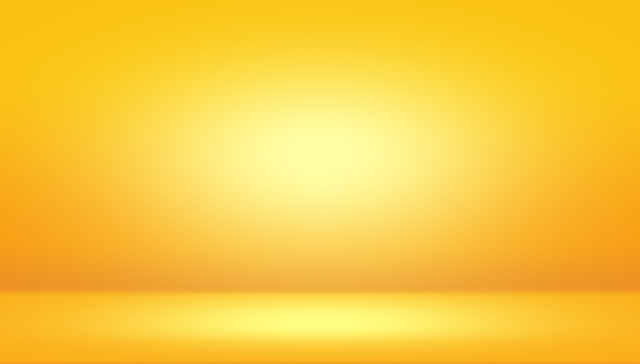
A Shadertoy shader for this background:

```glsl
#define HORIZON 0.197
#define HORIZON_BLUR 0.013
#define WALL_LIGHT vec2(0.5, 0.578)
#define FLOOR_LIGHT vec2(0.5, 0.114)
#define LIGHT_WIDTH 0.34
#define WALL_REACH vec2(0.34, 0.28)
#define FLOOR_REACH vec2(0.075, 0.088)
#define GRAIN 0.004

const vec3 GOLD = vec3(0.98, 0.75, 0.06);
const vec3 AMBER = vec3(0.97, 0.60, 0.07);
const vec3 RUST = vec3(0.92, 0.55, 0.14);
const vec3 CREAM = vec3(1.0, 1.0, 0.66);
const vec3 FLOOR_GOLD = vec3(0.98, 0.68, 0.10);
const vec3 LEMON = vec3(1.0, 1.0, 0.52);

float hash(vec2 p) {
    return fract(sin(dot(p, vec2(127.1, 311.7))) * 43758.5453);
}

// Soft oval light; reach holds the falloff below and above its centre
float glow(vec2 uv, vec2 centre, vec2 reach) {
    vec2 d = uv - centre;
    d /= vec2(LIGHT_WIDTH, d.y < 0.0 ? reach.x : reach.y);
    return exp(-dot(d, d));
}

vec3 wallColor(vec2 uv) {
    vec3 base = mix(AMBER, GOLD, smoothstep(0.34, 0.83, uv.y));
    base = mix(RUST, base, smoothstep(0.20, 0.35, uv.y));
    float light = glow(uv, WALL_LIGHT, WALL_REACH);
    // Blue fades sooner, so the dim parts of the light stay warm
    return mix(base, CREAM, vec3(light, light, pow(light, 1.3)));
}

vec3 floorColor(vec2 uv) {
    float light = glow(uv, FLOOR_LIGHT, FLOOR_REACH);
    // Front lip of the stage
    light *= mix(0.85, 1.0, smoothstep(0.060, 0.080, uv.y));
    vec3 color = mix(FLOOR_GOLD, LEMON, vec3(light, light, pow(light, 1.2)));
    return mix(RUST, color, smoothstep(-0.006, 0.010, uv.y));
}

void mainImage(out vec4 fragColor, in vec2 fragCoord) {
    vec2 uv = fragCoord / iResolution.xy;

    // Blend floor into wall
    float wall = smoothstep(HORIZON - HORIZON_BLUR, HORIZON + HORIZON_BLUR, uv.y);
    vec3 color = mix(floorColor(uv), wallColor(uv), wall);

    // Faint grain against banding
    color += GRAIN * (hash(floor(uv * vec2(512.0, 292.0))) - 0.5);
    fragColor = vec4(clamp(color, 0.0, 1.0), 1.0);
}
```
